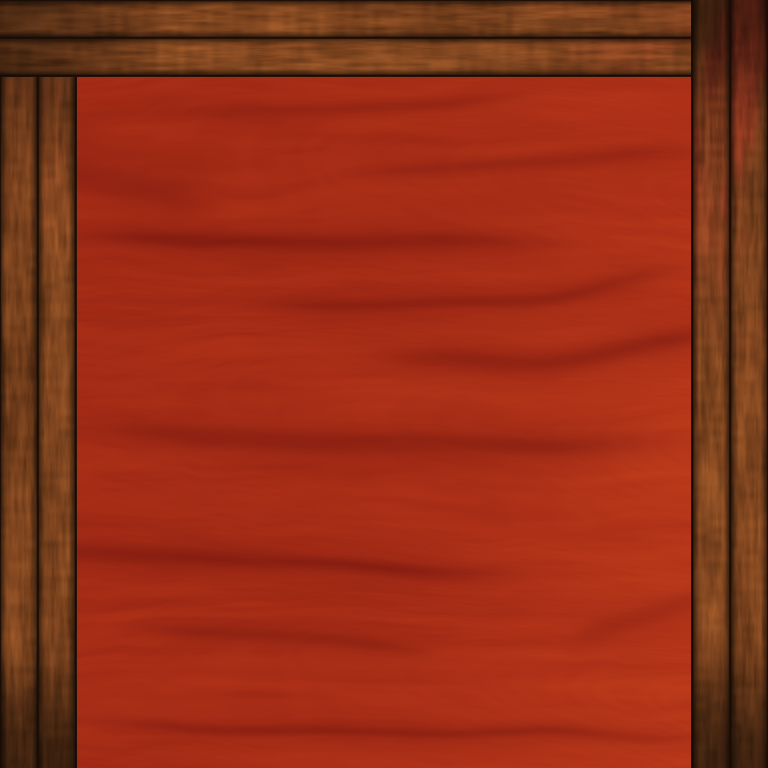
Write a Shadertoy shader that draws this texture.

```glsl
// A red, horizontally grained wood panel set in a brown timber frame.
// Curved soft streaks and stretched, warped noise make the panel grain;
// paired planks with dark joints and aged ends make the three frame rails.

const float FRAME_WIDTH = 0.0985;
const float PLANK_WIDTH = 0.0493;
const float JOINT_HALF_WIDTH = 0.0013;
const float PLANK_BEVEL = 0.011;

const vec3 PANEL_DARK = vec3(0.47, 0.09, 0.06);
const vec3 PANEL_MID = vec3(0.655, 0.175, 0.085);
const vec3 PANEL_LIGHT = vec3(0.80, 0.27, 0.12);
const vec3 FRAME_DARK = vec3(0.33, 0.17, 0.07);
const vec3 FRAME_LIGHT = vec3(0.62, 0.345, 0.16);
const vec3 FRAME_RED = vec3(0.50, 0.19, 0.11);
const vec3 JOINT_COLOR = vec3(0.09, 0.045, 0.02);

const int STREAK_COUNT = 11;
// Centre x, centre y, half length, slope
const vec4 STREAK_PATH[STREAK_COUNT] = vec4[STREAK_COUNT](
    vec4(0.46, 0.865, 0.25, 0.053), vec4(0.68, 0.790, 0.27, 0.06),
    vec4(0.16, 0.762, 0.13, -0.20), vec4(0.40, 0.690, 0.36, -0.005),
    vec4(0.60, 0.605, 0.32, 0.07), vec4(0.73, 0.535, 0.27, 0.10),
    vec4(0.48, 0.428, 0.42, -0.02), vec4(0.34, 0.272, 0.36, -0.045),
    vec4(0.37, 0.176, 0.22, -0.08), vec4(0.50, 0.048, 0.46, -0.022),
    vec4(0.84, 0.198, 0.11, 0.30));
// Half thickness, strength, bend
const vec3 STREAK_SHAPE[STREAK_COUNT] = vec3[STREAK_COUNT](
    vec3(0.008, 0.55, 0.0), vec3(0.009, 0.50, 0.0),
    vec3(0.022, 0.50, 0.0), vec3(0.011, 0.80, 0.0),
    vec3(0.010, 0.70, 0.25), vec3(0.013, 0.70, 0.30),
    vec3(0.015, 0.75, 0.0), vec3(0.009, 0.85, 0.0),
    vec3(0.010, 0.60, -0.15), vec3(0.007, 0.65, 0.03),
    vec3(0.013, 0.40, 0.0));

float hash(vec2 p) {
    vec3 q = fract(vec3(p.xyx) * 0.1031);
    q += dot(q, q.yzx + 33.33);
    return fract((q.x + q.y) * q.z);
}

float noise(vec2 p) {
    vec2 cell = floor(p), f = fract(p);
    f = f * f * (3.0 - 2.0 * f);
    float low = mix(hash(cell), hash(cell + vec2(1, 0)), f.x);
    float high = mix(hash(cell + vec2(0, 1)), hash(cell + vec2(1, 1)), f.x);
    return mix(low, high, f.y);
}

float fbm(vec2 p) {
    float sum = 0.0, weight = 0.5;
    for (int i = 0; i < 3; i++) {
        sum += weight * noise(p);
        p = p * 2.03 + 17.1;
        weight *= 0.5;
    }
    return sum / 0.875;
}

// Summed darkness of the long curved streaks
float streaks(vec2 p) {
    float dark = 0.0;
    for (int i = 0; i < STREAK_COUNT; i++) {
        vec4 path = STREAK_PATH[i];
        vec3 shape = STREAK_SHAPE[i];
        float dx = p.x - path.x;
        float dy = p.y - path.y - path.w * dx - shape.z * dx * dx;
        float taper = 1.0 - smoothstep(0.45, 1.1, abs(dx) / path.z);
        float d = dy / shape.x;
        float line = 0.7 * exp(-d * d) + 0.3 * exp(-d * d * 0.15);
        dark += shape.y * taper * line;
    }
    return min(dark, 1.0);
}

vec3 panelWood(vec2 uv) {
    // Warped coordinates bend the grain
    vec2 p = uv;
    p.y += 0.016 * (noise(uv * vec2(7.0, 9.0)) - 0.5);
    vec2 swirl = p + vec2(0.0, 0.05 * (fbm(uv * vec2(4.0, 7.0) + 5.0) - 0.5));
    float broad = fbm(swirl * vec2(2.2, 16.0)) - 0.5;
    float fine = fbm(swirl * vec2(6.0, 75.0) + 31.0) - 0.5;
    float slant = 0.16 * sin(uv.y * 19.0 + 3.0 * uv.x);
    float hair = noise(vec2(uv.x * 28.0, (swirl.y + slant * uv.x) * 210.0)) - 0.5;

    // Brightness rises to the right, strongest low on that side
    float glow = exp(-dot((uv - vec2(0.93, 0.31)) * vec2(3.4, 2.6),
                          (uv - vec2(0.93, 0.31)) * vec2(3.4, 2.6)));
    float tone = 0.18 * (uv.x - 0.5) + 0.36 * glow;
    tone += 0.42 * broad + 0.40 * fine + 0.10 * hair;
    vec3 color = mix(PANEL_MID, PANEL_LIGHT, clamp(tone, 0.0, 1.0));
    color = mix(color, PANEL_DARK, clamp(-tone, 0.0, 0.6));
    float dark = streaks(p) * (0.75 + 0.7 * (fine + 0.3));
    return mix(color, PANEL_DARK, clamp(0.78 * dark, 0.0, 0.85));
}

// A rail of two planks; position is (along, across from the outer edge)
vec3 frameWood(vec2 position, float seed, float aging, float redness) {
    float plank = floor(position.y / PLANK_WIDTH);
    vec2 p = position + vec2(seed * 7.3 + plank * 3.7, seed);
    float grain = fbm(p * vec2(22.0, 190.0));
    float blotch = fbm(p * vec2(9.0, 28.0));
    float fleck = noise(p * vec2(110.0, 45.0));
    float tone = 0.46 + 0.75 * (grain - 0.5) + 0.7 * (blotch - 0.5) + 0.22 * (fleck - 0.5);
    vec3 color = mix(FRAME_DARK, FRAME_LIGHT, clamp(tone + 0.12, 0.0, 1.0));
    color = mix(color, FRAME_RED * (0.65 + 0.7 * tone), redness * smoothstep(0.25, 0.7, blotch));
    color *= aging;

    // Rounded plank sides and dark joints
    float side = abs(position.y - PLANK_WIDTH * round(position.y / PLANK_WIDTH));
    color *= mix(0.5, 1.0, smoothstep(0.0, PLANK_BEVEL, side));
    float blur = 1.0 / iResolution.y;
    return mix(JOINT_COLOR, color, smoothstep(JOINT_HALF_WIDTH - blur, JOINT_HALF_WIDTH + blur, side));
}

void mainImage(out vec4 fragColor, in vec2 fragCoord) {
    vec2 uv = fragCoord / iResolution.xy;
    float edge = FRAME_WIDTH + JOINT_HALF_WIDTH;
    float endShade = mix(0.5, 1.0, smoothstep(0.0, 0.19, uv.y));
    vec3 color;
    if (uv.x > 1.0 - edge) {
        float topShade = mix(1.0, 0.5, smoothstep(0.80, 1.0, uv.y));
        color = frameWood(vec2(uv.y, 1.0 - uv.x), 2.0, endShade * topShade, smoothstep(0.45, 0.95, uv.y));
    } else if (uv.y > 1.0 - edge) {
        float leftShade = mix(0.6, 1.0, smoothstep(0.0, 0.24, uv.x));
        color = frameWood(vec2(uv.x, 1.0 - uv.y), 5.0, leftShade, 0.35 * smoothstep(0.6, 0.9, uv.x));
    } else if (uv.x < edge) {
        float topShade = mix(1.0, 0.75, smoothstep(0.75, 0.9, uv.y));
        color = frameWood(uv.yx, 9.0, endShade * topShade, 0.25 * smoothstep(0.6, 0.9, uv.y));
    } else {
        color = panelWood(uv);
    }
    fragColor = vec4(color, 1.0);
}
```
